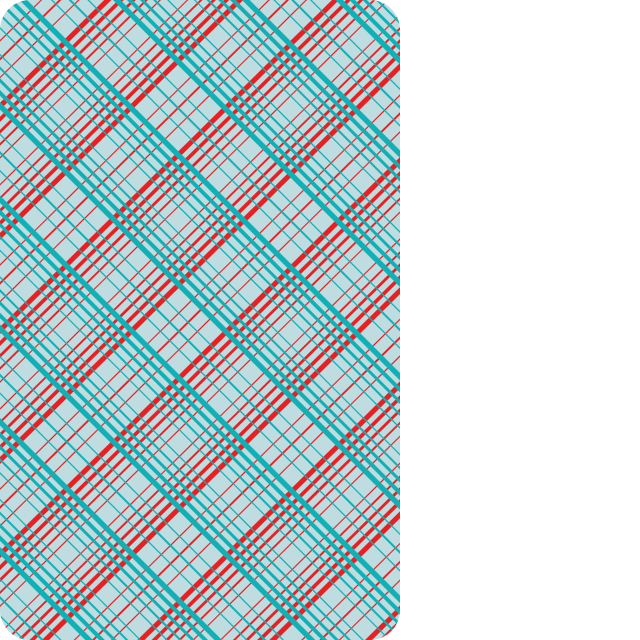
Give the GLSL for this pattern, as a WebGL 2 fragment shader.

```glsl
#version 300 es
precision highp float;

uniform vec2 u_resolution;
out vec4 fragColor;

const vec3 WHITE = vec3(1.0);
const vec3 PALE_BLUE = vec3(0.75, 0.865, 0.88);
const vec3 RED = vec3(0.90, 0.13, 0.14);
const vec3 TEAL = vec3(0.07, 0.69, 0.71);

const vec2 PANEL_SIZE = vec2(0.625, 1.0);
const float CORNER_RADIUS = 0.047;

// Repeats and mirror axes, measured down the left edge
const float RED_PERIOD = 0.3503;
const float RED_CENTRE = 0.2676;
const float RED_SLOPE = 0.985;
const float RED_WIDTH = 0.92;
const float TEAL_PERIOD = 0.3477;
const float TEAL_CENTRE = 0.0645;
const float TEAL_SLOPE = 1.0;
const float TEAL_WIDTH = 1.0;

// Half of the mirrored sett: distance from the axis and stripe width, per repeat
const int STRIPE_COUNT = 7;
const vec2 STRIPES[STRIPE_COUNT] = vec2[STRIPE_COUNT](
    vec2(0.060, 0.008),
    vec2(0.120, 0.013),
    vec2(0.176, 0.019),
    vec2(0.232, 0.025),
    vec2(0.290, 0.034),
    vec2(0.418, 0.008),
    vec2(0.500, 0.013)
);

// Coverage of the mirrored stripes along one diagonal coordinate
float stripeCoverage(float coord, float period, float widthScale, float softness) {
    float fromAxis = abs(fract(coord / period + 0.5) - 0.5);
    float coverage = 0.0;
    for (int i = 0; i < STRIPE_COUNT; i++) {
        float halfWidth = 0.5 * widthScale * STRIPES[i].y;
        float inside = (halfWidth - abs(fromAxis - STRIPES[i].x)) * period;
        coverage = max(coverage, clamp(inside / softness + 0.5, 0.0, 1.0));
    }
    return coverage;
}

float roundedBoxDistance(vec2 p, vec2 halfSize, float radius) {
    vec2 q = abs(p) - halfSize + radius;
    return length(max(q, 0.0)) + min(max(q.x, q.y), 0.0) - radius;
}

void main() {
    vec2 p = gl_FragCoord.xy / u_resolution;
    float pixel = 1.0 / min(u_resolution.x, u_resolution.y);
    float softness = 1.5 * pixel;

    // Diagonal coordinates, measured from the top left corner
    float rising = 1.0 - p.y + RED_SLOPE * p.x - RED_CENTRE;
    float falling = 1.0 - p.y - TEAL_SLOPE * p.x - TEAL_CENTRE;

    // Teal stripes lie over the red ones
    vec3 color = PALE_BLUE;
    color = mix(color, RED, stripeCoverage(rising, RED_PERIOD, RED_WIDTH, softness));
    color = mix(color, TEAL, stripeCoverage(falling, TEAL_PERIOD, TEAL_WIDTH, softness));

    // Rounded panel on white
    float edge = roundedBoxDistance(p - 0.5 * PANEL_SIZE, 0.5 * PANEL_SIZE, CORNER_RADIUS);
    color = mix(WHITE, color, clamp(0.5 - edge / pixel, 0.0, 1.0));

    fragColor = vec4(color, 1.0);
}
```
